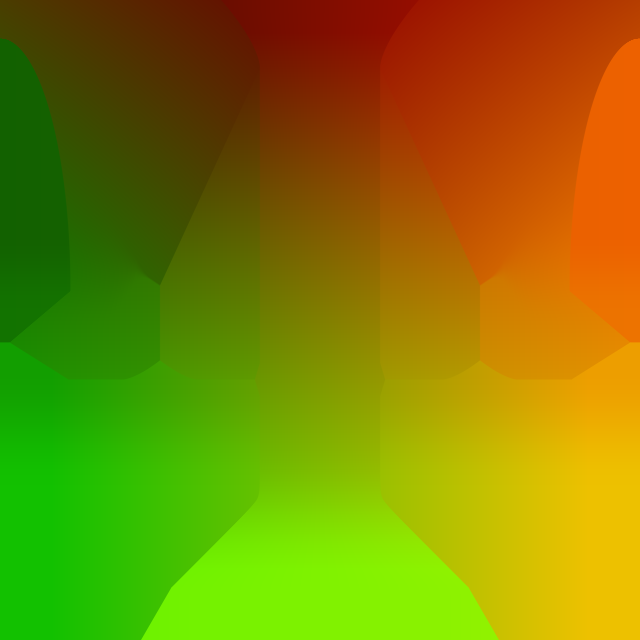
This texture map is drawn by a WebGL 2 fragment shader. Its source:

```glsl
#version 300 es
precision highp float;
// Mirrored coordinate map: smooth red-green gradients split into curved panels.

#define COLUMN_HALF 0.094
#define BELL_START 0.78
#define FLARE_END 0.104
#define SHELF_Y 0.593
#define SEAM_X 0.25
#define SEAM_Y 0.446
#define LOBE_WIDTH 0.11
#define LOBE_HEIGHT 0.39
#define LOBE_Y 0.45

uniform vec2 u_resolution;
out vec4 fragColor;

// Antialiased coverage, positive inside
float cover(float d) {
    float w = 0.75 / min(u_resolution.x, u_resolution.y);
    return smoothstep(-w, w, d);
}

// Half width of the central column: flared top, small notch, bell at the base
float columnHalf(float y) {
    float flare = 1.8 * pow(max(FLARE_END - y, 0.0), 1.5);
    float notch = 0.0078 * max(1.0 - abs(y - SHELF_Y) / 0.026, 0.0);
    float t = y - BELL_START;
    float bell = 0.5 * (t + sqrt(t * t + 0.0001));
    bell -= 0.42 * max(y - 0.918, 0.0);
    return COLUMN_HALF + flare + notch + bell * smoothstep(0.74, 0.79, y);
}

// Lower limit of the upper panels, with rounded corners at the seam
float shelfEdge(float x) {
    float corner = max(1.0 - abs(x - SEAM_X) / 0.058, 0.0);
    float slope = 0.535 + 0.63 * max(x - 0.015, 0.0);
    return min(SHELF_Y - 0.03 * pow(corner, 1.5), slope);
}

// Half ellipse at the side, cut off by a diagonal below
float lobeDistance(vec2 p) {
    float t = clamp((LOBE_Y - p.y) / LOBE_HEIGHT, 0.0, 1.0);
    float curve = LOBE_WIDTH * sqrt(1.0 - t * t);
    float inside = min(curve - p.x, (0.548 - p.y) * 1.18 - p.x);
    return min(inside, p.y - LOBE_Y + LOBE_HEIGHT);
}

vec2 upperColor(vec2 p) {
    return vec2(0.29 + 0.28 * p.x - 0.6 * p.y + 0.9 * p.x * p.y,
                0.24 - 0.47 * p.x + 0.6 * p.y);
}

vec2 lowerColor(vec2 p) {
    return vec2(0.07 + max(p.x - 0.08, 0.0),
                mix(0.62, 0.755, smoothstep(0.58, 0.76, p.y)));
}

vec2 columnColor(vec2 p) {
    float slope = mix(0.85, 0.25, smoothstep(0.7, 0.93, p.y));
    slope *= mix(0.65, 1.0, smoothstep(0.0, 0.25, p.y));
    float green = max(p.y, 0.05) + 0.06 * smoothstep(0.72, 0.86, p.y);
    return vec2(0.5 - slope * (0.5 - p.x), min(green, 0.95));
}

void main() {
    // Fold left onto right, measuring height downward
    vec2 uv = gl_FragCoord.xy / u_resolution;
    vec2 p = vec2(min(uv.x, 1.0 - uv.x), 1.0 - uv.y);
    vec2 color = upperColor(p);

    // Outer panel: its upper edge softens away from the seam
    float away = max(SEAM_X - p.x, 0.0);
    float edge = SEAM_Y - min(0.67 * away, 0.025);
    float blur = 0.002 + 0.09 * smoothstep(0.015, 0.09, away);
    vec2 outer = vec2(0.09 + 0.45 * p.x, 0.48 + 0.62 * (p.y - 0.45));
    color = mix(color, outer, smoothstep(edge - blur, edge + blur, p.y));

    // Inner panel, tapering upward toward the column
    vec2 inner = vec2(0.29 + 0.6 * (p.x - 0.26), p.y + 0.01);
    float taper = SEAM_X + 0.46 * max(SEAM_Y - p.y, 0.0);
    color = mix(color, inner, cover(p.x - taper));

    // Side lobe
    vec2 lobe = vec2(0.07 + 0.1 * p.x,
                     0.38 + 0.07 * smoothstep(0.36, 0.49, p.y));
    color = mix(color, lobe, cover(lobeDistance(p)));

    // Lower panel and central column
    color = mix(color, lowerColor(p), cover(p.y - shelfEdge(p.x)));
    color = mix(color, columnColor(p), cover(p.x - 0.5 + columnHalf(p.y)));

    // Reverse red across the mirror line
    float red = uv.x < 0.5 ? color.x : 1.0 - color.x;
    fragColor = vec4(clamp(vec2(red, color.y), 0.0, 1.0), 0.0, 1.0);
}
```
